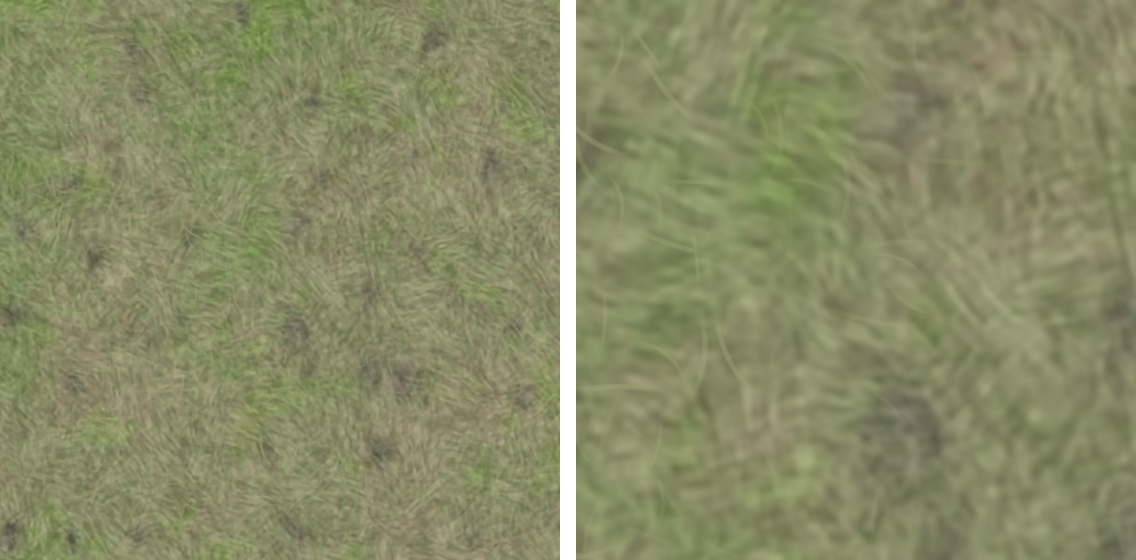
Left, the full canvas; right, a detail of the centre.
Give the GLSL for this texture, as a WebGL 2 fragment shader.

```glsl
#version 300 es
precision highp float;
uniform vec2 u_resolution;
out vec4 outColor;

float hash(vec2 p) {
  return fract(sin(dot(p, vec2(127.1, 311.7))) * 43758.5453);
}

vec2 hash2(vec2 p) {
  return vec2(hash(p), hash(p + 57.3));
}

float noise(vec2 p) {
  vec2 i = floor(p), f = fract(p);
  f = f * f * (3.0 - 2.0 * f);
  return mix(mix(hash(i), hash(i + vec2(1, 0)), f.x),
             mix(hash(i + vec2(0, 1)), hash(i + vec2(1, 1)), f.x), f.y);
}

float fbm(vec2 p) {
  float sum = 0.0, amp = 0.5;
  for (int i = 0; i < 4; i++) {
    sum += amp * noise(p);
    p = mat2(1.6, 1.2, -1.2, 1.6) * p + 13.7;
    amp *= 0.5;
  }
  return sum / 0.9375;
}

mat2 rotation(float a) {
  return mat2(cos(a), -sin(a), sin(a), cos(a));
}

// Stretched noise in several directions, each dominant in its own patches
float fibres(vec2 p) {
  float sum = 0.0, power = 0.001;
  vec2 bend = 0.012 * vec2(noise(p * 22.0), noise(p * 22.0 + 40.0));
  for (int i = 0; i < 6; i++) {
    float k = float(i);
    float weight = pow(noise(p * 16.0 + k * 17.0), 2.0) * (i > 2 ? 1.3 : 0.8);
    vec2 q = rotation(k * 0.5236 + 0.2) * (p + bend);
    sum += weight * (noise(q * vec2(55.0, 185.0) + k * 31.0) - 0.5);
    power += weight * weight;
  }
  return sum / sqrt(power);
}

// Ragged dark clumps on a jittered grid
float tufts(vec2 p) {
  vec2 ragged = p + 0.03 * (vec2(fbm(p * 30.0), fbm(p * 30.0 + 9.0)) - 0.5);
  vec2 g = ragged * vec2(10.0, 8.0), cell = floor(g);
  float cover = 0.0;
  for (int y = -1; y <= 1; y++)
    for (int x = -1; x <= 1; x++) {
      vec2 id = cell + vec2(x, y);
      vec2 d = (g - id - 0.15 - 0.7 * hash2(id)) / vec2(10.0, 8.0);
      d /= vec2(0.019, 0.027) * (0.65 + 0.6 * hash(id + 5.0));
      float strength = smoothstep(0.2, 0.9, hash(id + 21.0));
      cover = max(cover, strength * exp(-dot(d, d)));
    }
  return cover;
}

// Thin curved blades, one per grid cell, leaning mostly down to the right
float blades(vec2 p, float scale, float seed) {
  vec2 g = p * scale, cell = floor(g);
  float cover = 0.0, pixel = scale / u_resolution.y;
  for (int y = -1; y <= 1; y++)
    for (int x = -1; x <= 1; x++) {
      vec2 id = cell + vec2(x, y) + seed;
      vec2 r = hash2(id);
      vec2 d = rotation(-0.9 + 2.4 * (hash(id + 3.0) - 0.5)) * (g + seed - id - r);
      d.y += (r.x - 0.5) * d.x * d.x;
      float line = 1.0 - smoothstep(0.015, 0.045 + pixel, abs(d.y));
      float taper = 1.0 - smoothstep(0.2, 0.75, abs(d.x));
      cover = max(cover, line * taper * smoothstep(0.35, 1.0, hash(id + 8.0)));
    }
  return cover;
}

void main() {
  vec2 p = gl_FragCoord.xy / u_resolution.y;

  // Broad ground tones: green to the left, straw to the lower right
  float lush = fbm(p * 5.0 + 3.0) + 0.35 * (0.4 - p.x) + 0.12 * (p.y - 0.5);
  float dry = fbm(p * 7.0 + 31.0) + 0.15 * (p.x - p.y);
  vec3 color = vec3(0.533, 0.543, 0.402);
  color = mix(color, vec3(0.475, 0.545, 0.335), 0.85 * smoothstep(0.42, 0.85, lush));
  color = mix(color, vec3(0.575, 0.545, 0.430), 0.7 * smoothstep(0.45, 0.8, dry));
  color += vec3(-0.02, 0.02, -0.045) * smoothstep(0.55, 0.8, fbm(p * 13.0 + 71.0));
  color += 0.09 * (fbm(p * 20.0 + 11.0) - 0.5);

  // Grey-violet clumps with darker hollows
  float tuft = tufts(p);
  float hollow = smoothstep(0.45, 0.75, fbm(p * 55.0 + 5.0));
  color = mix(color, vec3(0.435, 0.420, 0.365), 0.75 * tuft);
  color -= vec3(0.10, 0.09, 0.08) * tuft * hollow;

  // Fine grass texture
  color += vec3(0.145, 0.145, 0.125) * fibres(p);
  color += 0.055 * (noise(p * 150.0) - 0.5);
  color += vec3(0.03, -0.01, 0.02) * (noise(p * 75.0 + 90.0) - 0.5);

  // Pale blades
  float blade = max(blades(p, 24.0, 0.0), 0.8 * blades(p, 36.0, 100.0));
  float patchy = smoothstep(0.3, 0.7, fbm(p * 6.0 + 50.0));
  color = mix(color, vec3(0.640, 0.665, 0.480), 0.45 * blade * patchy);

  outColor = vec4(color, 1.0);
}
```
